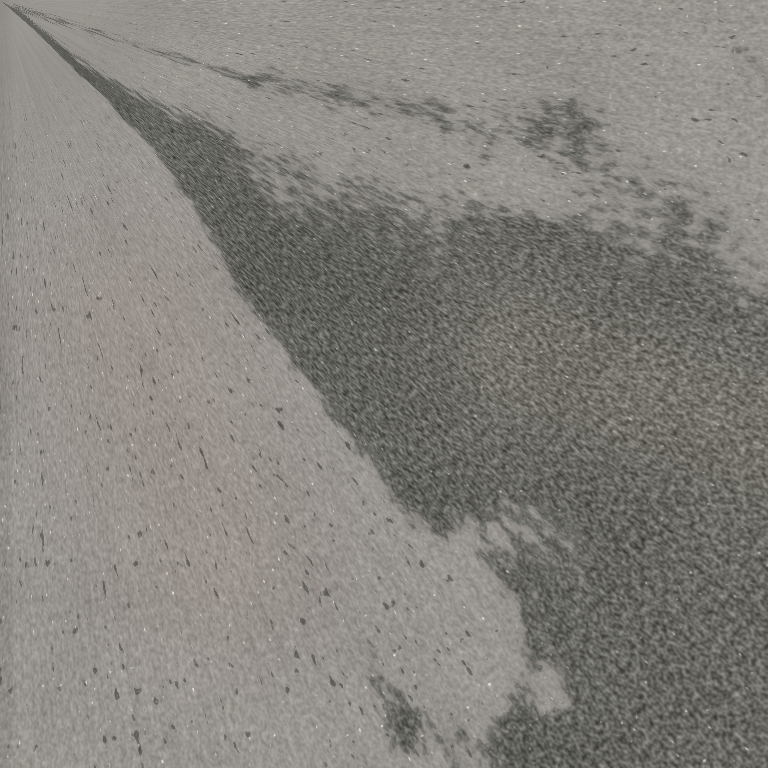
Write a WebGL 2 fragment shader that draws this texture.

```glsl
#version 300 es
precision highp float;
// Weathered asphalt: a dark worn stain fanning out of the top left corner, with radially stretched grit.

uniform vec2 u_resolution;
out vec4 fragColor;

const vec3 PALE = vec3(0.594, 0.578, 0.557);
const vec3 ROSY = vec3(0.603, 0.574, 0.554);
const vec3 TAR = vec3(0.382, 0.381, 0.361);
const vec3 DUSTY_TAR = vec3(0.452, 0.442, 0.414);
const vec3 PIT = vec3(0.32, 0.32, 0.305);

float hash(vec2 cell) {
  vec3 h = fract(cell.xyx * vec3(0.1031, 0.1030, 0.0973));
  h += dot(h, h.yzx + 33.33);
  return fract((h.x + h.y) * h.z);
}

float cornerSlope(vec2 cell, vec2 offset) {
  float turn = 6.2832 * hash(cell);
  return dot(vec2(cos(turn), sin(turn)), offset);
}

// Gradient noise, roughly -0.7 to 0.7
float noise(vec2 p) {
  vec2 i = floor(p), f = p - i;
  vec2 s = f * f * f * (f * (f * 6.0 - 15.0) + 10.0);
  vec2 e = vec2(1.0, 0.0);
  float low = mix(cornerSlope(i, f), cornerSlope(i + e.xy, f - e.xy), s.x);
  float high = mix(cornerSlope(i + e.yx, f - e.yx), cornerSlope(i + 1.0, f - 1.0), s.x);
  return mix(low, high, s.y);
}

float fbm(vec2 p, int octaves) {
  float sum = 0.0, gain = 1.0;
  for (int k = 0; k < octaves; k++) {
    sum += gain * noise(p);
    p = p * 2.03 + 17.3;
    gain *= 0.6;
  }
  return sum;
}

// Soft smear around the segment a-b
float smear(vec2 p, vec2 a, vec2 b, float width) {
  vec2 ab = b - a, ap = p - a;
  float t = clamp(dot(ap, ab) / dot(ab, ab), 0.0, 1.0);
  float d = length(ap - ab * t) / width;
  return exp(-d * d);
}

// Solid wedge of the stain, between two angles that drift with radius
float wedge(float angle, float r) {
  float upper = mix(0.645, 0.45, smoothstep(0.35, 0.95, r));
  float lower = mix(0.72, 0.905, smoothstep(0.0, 0.65, r));
  lower += 0.12 * smoothstep(1.02, 1.2, r) - 0.035 * smoothstep(0.84, 0.95, r);
  float top = smoothstep(upper - 0.17, upper + 0.1, angle);
  return top * (1.0 - smoothstep(lower - 0.04, lower + 0.03, angle));
}

// Broken patches that spread beyond the wedge
float patches(vec2 p) {
  float m = 0.7 * smear(p, vec2(0.02, 0.01), vec2(0.33, 0.105), 0.007);
  m += 0.75 * smear(p, vec2(0.34, 0.107), vec2(0.57, 0.148), 0.025);
  m += 0.65 * smear(p, vec2(0.26, 0.165), vec2(0.39, 0.22), 0.03);
  m += 0.55 * smear(p, vec2(0.47, 0.25), vec2(0.70, 0.30), 0.05);
  m += 0.6 * smear(p, vec2(0.63, 0.175), vec2(0.76, 0.14), 0.042);
  m += 0.6 * smear(p, vec2(0.74, 0.19), vec2(0.92, 0.29), 0.05);
  m += 0.55 * smear(p, vec2(0.72, 0.32), vec2(1.02, 0.42), 0.08);
  m += 0.7 * smear(p, vec2(0.48, 0.86), vec2(0.53, 0.95), 0.025);
  m += 0.65 * smear(p, vec2(0.54, 0.96), vec2(0.63, 0.97), 0.045);
  return m + 0.7 * smear(p, vec2(0.96, 0.07), vec2(0.99, 0.08), 0.014);
}

// Pale islands worn through the stain
float islands(vec2 p) {
  float m = 0.6 * smear(p, vec2(0.67, 0.235), vec2(0.71, 0.26), 0.03);
  m += 0.6 * smear(p, vec2(0.69, 0.68), vec2(0.75, 0.72), 0.045);
  m += 0.95 * smear(p, vec2(0.71, 0.89), vec2(0.72, 0.91), 0.028);
  m += 0.6 * smear(p, vec2(0.60, 0.68), vec2(0.64, 0.69), 0.025);
  return m + 0.4 * smear(p, vec2(0.65, 0.74), vec2(0.70, 0.88), 0.07);
}

void main() {
  vec2 uv = gl_FragCoord.xy / u_resolution;
  vec2 p = vec2(uv.x, 1.0 - uv.y);
  float r = length(p), angle = atan(p.y, p.x);
  vec2 polar = vec2(angle, r);
  float detail = smoothstep(0.02, 0.3, r);

  // Grit stretched along the rays
  float grit = noise(polar * vec2(150.0, 80.0));
  float fineGrit = noise(polar * vec2(280.0, 165.0) + 41.0);
  float clumps = fbm(polar * vec2(70.0, 34.0) + 9.0, 3);
  float drift = fbm(p * 7.0 + 3.0, 3);
  float rays = noise(polar * vec2(60.0, 5.0));

  // Stain coverage with ragged, gritty edges
  float field = -0.76 + 1.5 * wedge(angle + 0.03 * drift, r);
  field += patches(p) - islands(p);
  field += 0.62 * clumps + 0.25 * drift + detail * (0.5 * grit + 0.35 * fineGrit);
  float stain = smoothstep(-0.3, 0.24, field);

  // Base tones
  float rosy = smear(p, vec2(0.18, 0.42), vec2(0.28, 0.72), 0.13);
  vec3 pale = mix(PALE, ROSY, rosy) + 0.03 * rays + 0.02 * drift;
  pale -= 0.04 * (1.0 - smoothstep(0.0, 0.025, p.x));
  float dust = smear(p, vec2(0.68, 0.46), vec2(1.0, 0.57), 0.12);
  dust = max(dust, 0.35 * smoothstep(0.65, 1.0, p.x));
  vec3 tar = mix(TAR, DUSTY_TAR, dust) + 0.03 * drift;
  vec3 color = mix(pale, tar, stain);

  // Dark flecks in loose clusters, glints and grain
  float cluster = 0.28 * noise(polar * vec2(22.0, 9.0) + 5.0) + 0.06 * smoothstep(0.5, 1.1, angle);
  float flecks = noise(polar * vec2(115.0, 55.0) + 71.0) + cluster + 0.25 * fineGrit;
  color = mix(color, PIT, 0.8 * detail * (1.0 - stain) * smoothstep(0.44, 0.62, flecks));
  color += detail * mix(0.075, 0.17, stain) * (grit + 1.1 * fineGrit);
  float glint = smoothstep(0.42, 0.62, noise(polar * vec2(190.0, 110.0) + 123.0));
  color += 0.24 * detail * glint;
  fragColor = vec4(clamp(color, 0.0, 1.0), 1.0);
}
```
